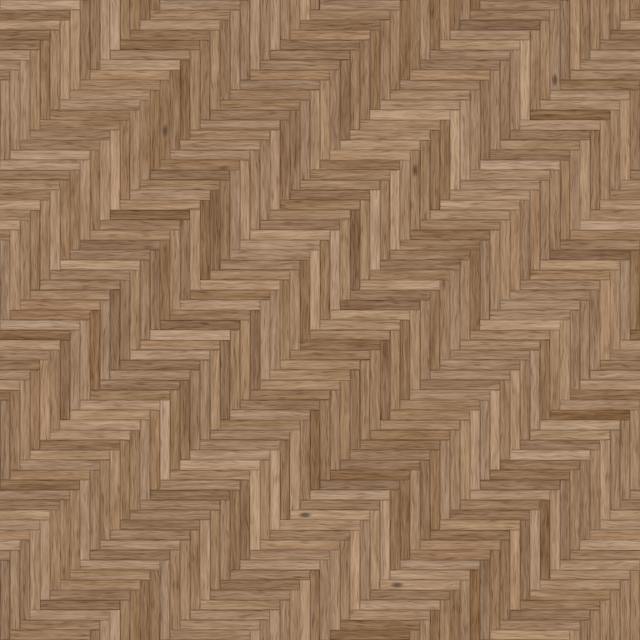
Write a WebGL 2 fragment shader that draws this texture.

```glsl
#version 300 es
precision highp float;
// Herringbone parquet of oak strips, eight times as long as wide, on a square grid.
// The diagonal index of a cell says whether it lies in a horizontal or a vertical strip;
// each strip then gets its own tone, stretched gradient-noise grain and a rare knot.

#define CELLS 64.0         // strip widths across the canvas, a multiple of 2 * LENGTH
#define LENGTH 8.0         // strip length in strip widths
#define SEAM 0.05          // half width of the joint in strip widths
#define SEAM_DEPTH 0.17    // darkening at the joint
#define TONE_SPREAD 0.56   // variation between strips
#define GRAIN 0.85         // contrast of the grain
#define PORES 0.34         // strength of the fine dark dashes
#define KNOT_SHARE 0.008   // share of strips with a knot
#define DARK_OAK vec3(0.505, 0.383, 0.275)
#define LIGHT_OAK vec3(0.690, 0.568, 0.456)
#define KNOT_COLOR vec3(0.33, 0.27, 0.22)

uniform vec2 u_resolution;
out vec4 fragColor;

vec2 hash2(vec2 p) {
    uvec2 q = uvec2(ivec2(floor(p)));
    q = q * 1664525u + 1013904223u;
    q.x += q.y * 1664525u;
    q.y += q.x * 1664525u;
    q ^= q >> 16u;
    q.x += q.y * 1664525u;
    q.y += q.x * 1664525u;
    q ^= q >> 16u;
    return vec2(q & 0xffffu) / 65536.0;
}

float cornerSlope(vec2 corner, vec2 offset) {
    float angle = 6.2832 * hash2(corner).x;
    return dot(vec2(cos(angle), sin(angle)), offset);
}

float gradientNoise(vec2 p) {
    vec2 i = floor(p), f = p - i;
    vec2 w = f * f * f * (f * (f * 6.0 - 15.0) + 10.0);
    vec2 e = vec2(0.0, 1.0);
    return mix(mix(cornerSlope(i, f), cornerSlope(i + e.yx, f - e.yx), w.x),
               mix(cornerSlope(i + e, f - e), cornerSlope(i + e.yy, f - e.yy), w.x), w.y);
}

// Finds the strip under p: position along and across it, and its id.
vec2 herringbone(vec2 p, out vec2 id) {
    vec2 cell = floor(p), f = p - cell;
    float diagonal = mod(cell.x + cell.y, 2.0 * LENGTH);
    if (diagonal < LENGTH) {
        id = mod(cell - vec2(diagonal, 0.0), CELLS);
        return vec2(diagonal + f.x, f.y);
    }
    diagonal -= LENGTH;
    id = mod(cell - vec2(0.0, diagonal), CELLS) + vec2(2.0 * CELLS, 0.0);
    return vec2(diagonal + f.y, f.x);
}

// Lightness of the grain around zero; x runs along the fibres.
float woodGrain(vec2 p, float pixel) {
    p.y += 0.22 * gradientNoise(p * vec2(0.45, 0.7));
    float broad = gradientNoise(p * vec2(0.16, 1.7));
    float streaks = gradientNoise(p * vec2(0.32, 4.3) + 31.0);
    float fibres = gradientNoise(p * vec2(1.1, 7.5) + 73.0);
    float pores = smoothstep(0.14, 0.5, gradientNoise(p * vec2(0.6, 5.2) + 117.0));
    float detail = 1.0 - smoothstep(0.15, 0.5, pixel);
    return GRAIN * (0.45 * broad + detail * (0.55 * streaks + 0.28 * fibres))
         - PORES * detail * (pores - 0.12);
}

void main() {
    vec2 uv = gl_FragCoord.xy / u_resolution;
    float pixel = CELLS / min(u_resolution.x, u_resolution.y);
    vec2 id;
    vec2 p = herringbone(vec2(uv.x, 1.0 - uv.y) * CELLS, id);
    vec2 toneSeed = hash2(id + 7.0);
    vec2 grainSeed = hash2(id + 401.0);
    vec2 knotSeed = hash2(id + 809.0);

    // Tone of the strip and its grain
    float tone = 0.53 + TONE_SPREAD * (toneSeed.x + toneSeed.y - 1.0);
    tone += woodGrain(p + 200.0 * grainSeed, pixel);
    vec3 color = mix(DARK_OAK, LIGHT_OAK, clamp(tone, -0.45, 1.3));
    color += (grainSeed.x - 0.5) * vec3(0.012, 0.0, -0.022);

    // Rare knot, drawn out along the fibres
    vec2 center = vec2(mix(1.0, LENGTH - 1.0, knotSeed.y), 0.5);
    float knot = 1.0 - smoothstep(0.15, 1.0, length((p - center) / vec2(0.85, 0.38)));
    color = mix(color, KNOT_COLOR, 0.8 * knot * step(knotSeed.x, KNOT_SHARE));

    // Thin dark joint, uneven in depth from strip to strip
    vec2 toEdge = min(p, vec2(LENGTH, 1.0) - p);
    float seam = 1.0 - smoothstep(0.0, SEAM + pixel, min(toEdge.x, toEdge.y));
    color *= 1.0 - SEAM_DEPTH * mix(0.6, 1.4, grainSeed.y) * seam;

    fragColor = vec4(color, 1.0);
}
```
